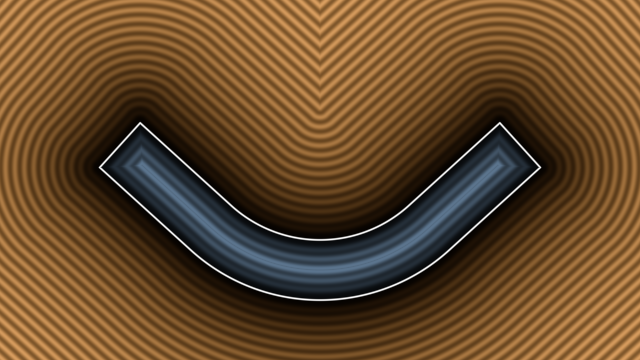
This background is drawn by a WebGL 2 fragment shader. Its source:

```glsl
#version 300 es
precision highp float;
// Distance field of a wide horseshoe: blue inside, amber ripples outside, white rim.

uniform vec2 u_resolution;
out vec4 fragColor;

#define CENTER_Y 0.4      // centre of the bend, canvas half-height = 1
#define RADIUS 0.9        // bend radius along the middle of the band
#define OPENING 0.737     // half angle of the bend, radians
#define ARM_LENGTH 0.684  // straight part at each end
#define HALF_WIDTH 0.167  // half thickness of the band
#define RIPPLE_FREQ 120.0
#define RIPPLE_DEPTH 0.2
#define FALLOFF 2.5       // how fast the dark halo fades
#define RIM_WIDTH 0.01

const vec3 AMBER = vec3(0.90, 0.66, 0.41);
const vec3 AMBER_CURVE = vec3(1.0, 1.12, 1.5); // warmer hue in the shade
const vec3 BLUE = vec3(1.1, 1.4, 1.7);

// Signed distance to an arc of the given half angle with straight arms
float horseshoeDistance(vec2 p) {
    p.x = abs(p.x);
    float c = cos(OPENING);
    float s = sin(OPENING);
    float along = dot(p, vec2(c, s));
    float across = along > 0.0 ? dot(p, vec2(s, -c)) : length(p);
    vec2 q = vec2(along - ARM_LENGTH, abs(across - RADIUS) - HALF_WIDTH);
    return length(max(q, 0.0)) + min(max(q.x, q.y), 0.0);
}

void main() {
    vec2 p = (2.0 * gl_FragCoord.xy - u_resolution) / u_resolution.y;
    float pixel = 2.0 / u_resolution.y;
    float d = horseshoeDistance(p - vec2(0.0, CENTER_Y));

    // Dark halo at the edge, modulated by evenly spaced contours
    float halo = 1.0 - exp(-FALLOFF * abs(d));
    float ripple = 1.0 - RIPPLE_DEPTH + RIPPLE_DEPTH * cos(RIPPLE_FREQ * d);
    float shade = halo * ripple;

    vec3 outside = AMBER * pow(vec3(shade), AMBER_CURVE);
    vec3 inside = BLUE * shade;
    float cover = smoothstep(-0.5 * pixel, 0.5 * pixel, d);
    vec3 color = mix(inside, outside, cover);

    // Thin white rim
    float rim = 1.0 - smoothstep(0.0, max(RIM_WIDTH, pixel), abs(d));
    fragColor = vec4(mix(color, vec3(1.0), rim), 1.0);
}
```
